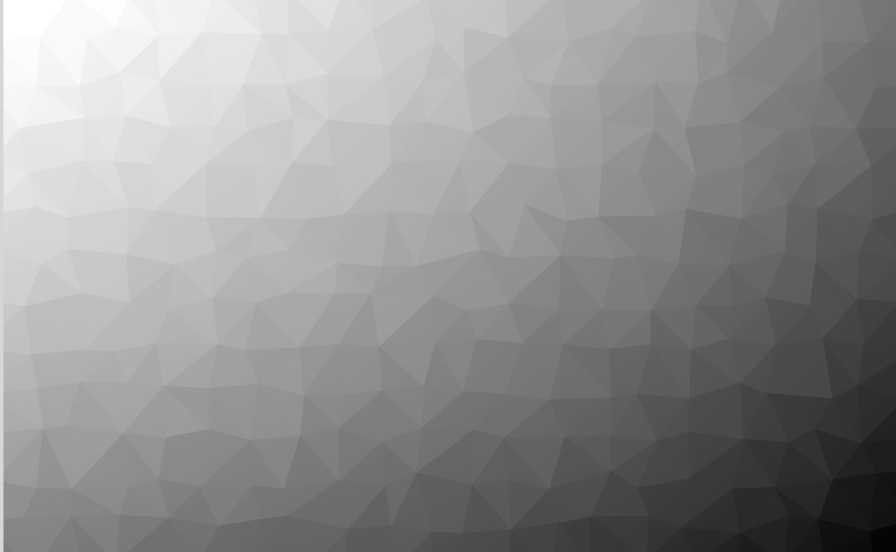
Reproduce this background procedurally as a WebGL 2 fragment shader.

```glsl
#version 300 es
precision highp float;

uniform vec2 u_resolution;
out vec4 outColor;

const vec2 CELL = vec2(0.0795, 0.0806);    // mesh spacing, in canvas heights
const vec2 ORIGIN = vec2(0.057, 0.0506);   // first mesh vertex
const vec2 JITTER = vec2(0.54, 0.42);      // vertex scatter, in cells
const float FACET_CONTRAST = 0.03;
const float FACET_FLATNESS = 0.8;
const float BORDER_WIDTH = 0.0063;
const float BORDER_TONE = 0.84;

vec2 hash2(vec2 p) {
    vec3 q = fract(p.xyx * vec3(0.1031, 0.1030, 0.0973));
    q += dot(q, q.yzx + 33.33);
    return fract((q.xx + q.yz) * q.zy);
}

vec2 meshVertex(vec2 id) {
    return ORIGIN + CELL * (id + JITTER * (hash2(id + 57.0) - 0.5));
}

// Light falls off from the upper left to the lower right.
float lightAt(vec2 p, float aspect) {
    float u = p.x / aspect;
    float v = 1.0 - p.y;
    return 1.03 - u * (0.36 + 0.22 * u) - v * (0.33 + 0.2 * v) + 0.09 * u * v;
}

// Signed distance to the line a-b, positive on its right side.
float edgeDistance(vec2 p, vec2 a, vec2 b) {
    vec2 e = normalize(b - a);
    return dot(p - a, vec2(e.y, -e.x));
}

// Antialiased coverage of a counterclockwise triangle.
float triangleCoverage(vec2 p, vec2 a, vec2 b, vec2 c, float pixel) {
    float d = max(edgeDistance(p, a, b),
                  max(edgeDistance(p, b, c), edgeDistance(p, c, a)));
    return clamp(0.5 - d / pixel, 0.0, 1.0);
}

// Returns the weighted tone and the weight of one facet.
vec2 facet(vec2 p, vec2 a, vec2 b, vec2 c, float seed, float aspect, float pixel) {
    float coverage = triangleCoverage(p, a, b, c, pixel);
    vec2 shadingPoint = mix(p, (a + b + c) / 3.0, FACET_FLATNESS);
    float tone = lightAt(shadingPoint, aspect) + FACET_CONTRAST * (seed - 0.5);
    return vec2(clamp(tone, 0.0, 1.0), 1.0) * coverage;
}

// Splits one quad along its shorter diagonal.
vec2 quadFacets(vec2 p, vec2 id, float aspect, float pixel) {
    vec2 a = meshVertex(id);
    vec2 b = meshVertex(id + vec2(1.0, 0.0));
    vec2 c = meshVertex(id + vec2(1.0, 1.0));
    vec2 d = meshVertex(id + vec2(0.0, 1.0));
    vec2 seed = hash2(id + 131.0);
    if (distance(a, c) < distance(b, d)) {
        return facet(p, a, b, c, seed.x, aspect, pixel)
             + facet(p, a, c, d, seed.y, aspect, pixel);
    }
    return facet(p, a, b, d, seed.x, aspect, pixel)
         + facet(p, b, c, d, seed.y, aspect, pixel);
}

void main() {
    float pixel = 1.0 / u_resolution.y;
    float aspect = u_resolution.x * pixel;
    vec2 p = gl_FragCoord.xy * pixel;
    vec2 home = floor((p - ORIGIN) / CELL);

    // Blend the facets of the nearby quads.
    vec2 sum = vec2(0.0);
    for (int y = -1; y <= 1; y++) {
        for (int x = -1; x <= 1; x++) {
            sum += quadFacets(p, home + vec2(x, y), aspect, pixel);
        }
    }
    float tone = sum.x / max(sum.y, 0.001);

    // Thin pale border on the left.
    float border = clamp((BORDER_WIDTH - p.x) / pixel + 0.5, 0.0, 1.0);
    tone = mix(tone, BORDER_TONE, border);
    outColor = vec4(vec3(tone), 1.0);
}
```
